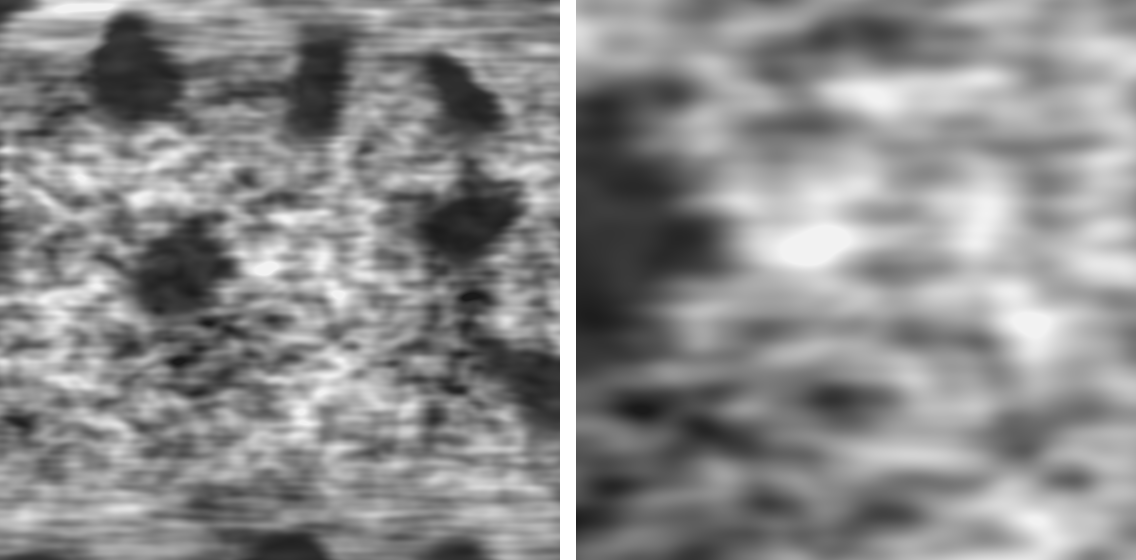
Left, the full canvas; right, a detail of the centre.
Reproduce this texture procedurally as a WebGL 1 fragment shader.

```glsl
precision highp float;
// Soft grey echo scan: bright, horizontally smeared speckle around dark pockets.
// Layered gradient noise makes the tissue; warped, rotated ellipses scattered
// on a jittered grid make the pockets, with edges frayed along the scan lines.

uniform vec2 u_resolution;

// Tissue: mean grey, and frequency and gain of each layer
const float TISSUE_GREY = 0.565;
const vec2 CLOUD_FREQ = vec2(4.2, 6.5);
const vec2 GRAIN_FREQ = vec2(16.0, 27.0);
const vec2 SMEAR_FREQ = vec2(7.0, 32.0);
const vec2 LINE_FREQ = vec2(9.0, 72.0);
const float CLOUD_GAIN = 0.42;
const float GRAIN_GAIN = 0.47;
const float LINE_GAIN = 0.15;

// Pockets: grid density, share of filled cells, radii, edge and grey
const float POCKET_GRID = 3.4;
const float POCKET_SHARE = 0.76;
const vec2 POCKET_MIN = vec2(0.085, 0.055);
const vec2 POCKET_MAX = vec2(0.150, 0.090);
const float POCKET_EDGE = 0.026;
const float POCKET_GREY = 0.15;
const float POCKET_SPECKLE = 0.08;

const float TAU = 6.2831853;

float hash(vec2 p) {
  vec3 q = fract(p.xyx * vec3(0.1031, 0.1030, 0.0973));
  q += dot(q, q.yzx + 33.33);
  return fract((q.x + q.y) * q.z);
}

vec2 hash2(vec2 p) {
  return vec2(hash(p + 17.3), hash(p + 71.9));
}

float cornerSlope(vec2 cell, vec2 offset) {
  float angle = TAU * hash(cell + 211.0);
  return dot(vec2(cos(angle), sin(angle)), offset);
}

// Gradient noise, roughly -0.7 to 0.7
float noise(vec2 p) {
  vec2 i = floor(p);
  vec2 f = p - i;
  vec2 u = f * f * f * (f * (f * 6.0 - 15.0) + 10.0);
  vec2 e = vec2(1.0, 0.0);
  float low = mix(cornerSlope(i, f), cornerSlope(i + e, f - e), u.x);
  float high = mix(cornerSlope(i + e.yx, f - e.yx),
                   cornerSlope(i + e.xx, f - e.xx), u.x);
  return mix(low, high, u.y);
}

// Rounded grains in mid depth, long smears towards top and bottom
float speckle(vec2 p) {
  vec2 bend = 0.012 * vec2(noise(p * 11.0 + 5.0), noise(p * 11.0 + 47.0));
  vec2 q = p + bend;
  float grain = noise(q * GRAIN_FREQ + 9.0)
              + 0.45 * noise(q * GRAIN_FREQ * 1.9 + 31.0);
  float smear = noise(p * SMEAR_FREQ + 63.0)
              + 0.3 * noise(p * SMEAR_FREQ * 1.8 + 83.0);
  float outer = smoothstep(0.2, 0.5, abs(p.y - 0.5));
  return mix(grain, smear, 0.75 * outer);
}

// Coverage of the dark pockets, 0 to 1
float pockets(vec2 p) {
  vec2 home = floor(p * POCKET_GRID + 0.45);
  float cover = 0.0;
  for (int y = -1; y <= 1; y++) {
    for (int x = -1; x <= 1; x++) {
      vec2 cell = home + vec2(float(x), float(y));
      vec2 jitter = mix(vec2(0.18), vec2(0.82), hash2(cell + 3.0));
      vec2 center = (cell + jitter - 0.45) / POCKET_GRID;
      vec2 radius = mix(POCKET_MIN, POCKET_MAX, hash2(cell + 29.0));
      float angle = (hash(cell + 53.0) - 0.5) * 0.45 * TAU;
      float c = cos(angle);
      float s = sin(angle);
      vec2 d = p - center;
      d = vec2(c * d.x + s * d.y, c * d.y - s * d.x);
      float dist = (length(d / radius) - 1.0) * radius.y;
      float filled = step(hash(cell + 97.0), POCKET_SHARE);
      float depth = mix(0.84, 1.0, hash(cell + 131.0));
      float inside = 1.0 - smoothstep(-POCKET_EDGE, POCKET_EDGE, dist);
      cover = max(cover, filled * depth * inside);
    }
  }
  return cover;
}

void main() {
  vec2 p = gl_FragCoord.xy / u_resolution.y;
  float lines = noise(p * LINE_FREQ + 19.0);
  float grains = speckle(p);

  // Brightness of the tissue, fading slightly at the bottom
  float tissue = TISSUE_GREY + GRAIN_GAIN * grains + LINE_GAIN * lines
               + CLOUD_GAIN * noise(p * CLOUD_FREQ + 41.0);
  tissue *= mix(0.85, 1.0, smoothstep(0.0, 0.14, p.y));

  // Irregular outlines, frayed sideways
  vec2 warp = 0.06 * vec2(noise(p * 7.0 + 107.0), noise(p * 7.0 + 151.0));
  warp += vec2(0.018 * lines, 0.012 * grains);
  float pocketGrey = POCKET_GREY + POCKET_SPECKLE * grains;
  float grey = mix(tissue, pocketGrey, pockets(p + warp));

  gl_FragColor = vec4(vec3(clamp(grey, 0.1, 0.95)), 1.0);
}
```
